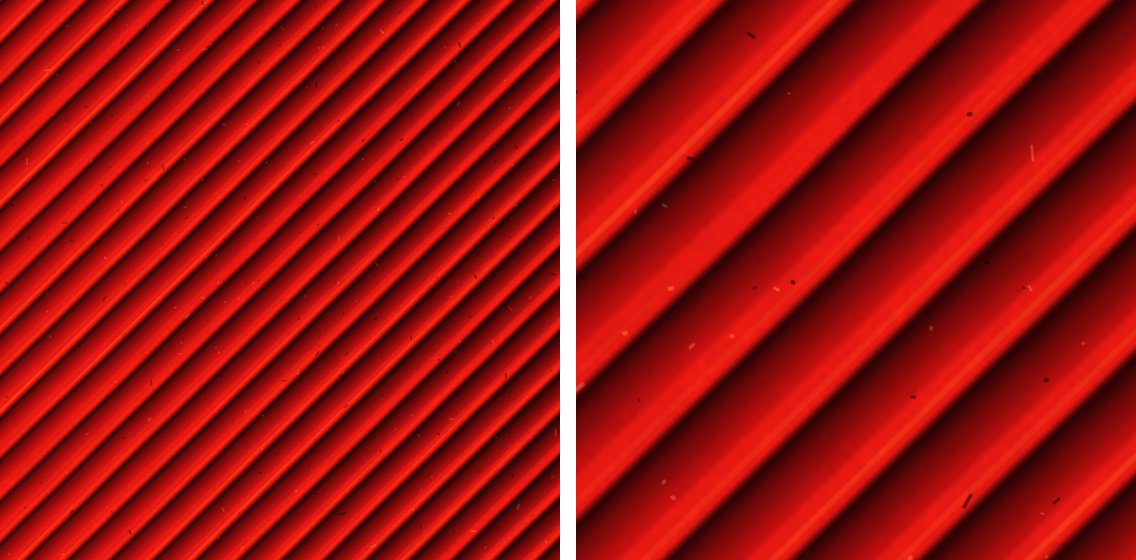
Left: the whole. Right: its middle third, enlarged.
Reproduce this texture procedurally as a Shadertoy shader.

```glsl
// Red ribbed plastic sheet: slanted ridges with shaded valleys, worn highlights and dust.
#define RIB_PITCH 0.0743   // vertical distance between ridges
#define RIB_SLOPE 0.975    // rise of a ridge per unit across
#define RIB_OFFSET 0.0658  // first ridge below the upper left corner
#define SHADOW vec3(0.19, 0.012, 0.016)
#define MID_RED vec3(0.47, 0.032, 0.034)
#define LIT_RED vec3(0.76, 0.055, 0.055)
#define RIDGE_RED vec3(0.90, 0.095, 0.07)
#define GLINT vec3(0.96, 0.27, 0.10)
#define DUST_CELLS 17.0
#define DUST_AMOUNT 0.22

float hash(vec2 p) {
    vec3 q = fract(vec3(p.xyx) * 0.1031);
    q += dot(q, q.yzx + 33.33);
    return fract((q.x + q.y) * q.z);
}

float noise(vec2 p) {
    vec2 i = floor(p), f = fract(p);
    f = f * f * (3.0 - 2.0 * f);
    return mix(mix(hash(i), hash(i + vec2(1, 0)), f.x),
               mix(hash(i + vec2(0, 1)), hash(i + vec2(1, 1)), f.x), f.y);
}

float segmentDistance(vec2 p, vec2 halfSpan) {
    float t = clamp(dot(p, halfSpan) / dot(halfSpan, halfSpan), -1.0, 1.0);
    return length(p - halfSpan * t);
}

// One randomly turned speck or short scratch in some of the cells
vec3 addDust(vec3 color, vec2 uv, float cells, float seed, float pixel) {
    vec2 cell = floor(uv * cells);
    vec2 id = cell + seed;
    if (hash(id) > DUST_AMOUNT) return color;
    vec2 center = 0.25 + 0.5 * vec2(hash(id + 7.1), hash(id + 19.7));
    vec2 p = (uv * cells - cell - center) / cells;
    float angle = 6.2832 * hash(id + 31.3);
    float span = mix(0.0004, 0.005, pow(hash(id + 43.9), 4.0));
    float radius = mix(0.0005, 0.0014, hash(id + 57.3));
    float d = segmentDistance(p, span * vec2(cos(angle), sin(angle)));
    float mask = 1.0 - smoothstep(radius - pixel, radius + pixel, d);
    float pale = step(0.5, hash(id + 71.7));
    vec3 tint = mix(color * 0.3, color + vec3(0.18, 0.24, 0.18), pale);
    return mix(color, tint, mask * 0.7);
}

void mainImage(out vec4 fragColor, in vec2 fragCoord) {
    vec2 uv = fragCoord / iResolution.xy;
    float pixel = 1.0 / iResolution.y;

    // Ridge coordinate: whole numbers lie on the highlights
    float rib = (1.0 - uv.y + RIB_SLOPE * uv.x - RIB_OFFSET) / RIB_PITCH;
    rib += 0.03 * (noise(uv * 9.0) - 0.5);
    float along = uv.x - uv.y;
    float phase = fract(rib);
    float ribId = floor(rib + 0.5);
    float blur = pixel / RIB_PITCH;

    // Light fades towards the right, narrowing the bright ridge
    float shade = clamp(uv.x * 0.85 + (uv.y - 0.5) * 0.2, 0.0, 1.0);
    float ridgeStart = mix(0.76, 0.87, shade);

    // Valley: shadow under the ridge, brightening down the slope
    float ramp = clamp((phase - 0.19) / (ridgeStart - 0.19), 0.0, 1.0);
    ramp = pow(ramp, mix(0.72, 1.25, shade));
    vec3 valley = mix(SHADOW, MID_RED, smoothstep(0.0, 0.5, ramp));
    valley = mix(valley, LIT_RED, smoothstep(0.4, 1.0, ramp));
    valley *= mix(1.06, 0.88, shade);

    // Rounded ridge: soft lower side, firmer upper side
    float lower = 1.0 - smoothstep(0.075 - blur, 0.20 + blur, phase);
    float upper = smoothstep(ridgeStart - 0.05 - blur, ridgeStart + 0.05 + blur, phase);
    vec3 color = mix(valley, RIDGE_RED, max(lower, upper));

    // Thin broken glint on the crest
    float crest = abs(rib - ribId);
    float wear = noise(vec2(along * 45.0, ribId * 5.3));
    wear = mix(wear, noise(vec2(along * 170.0, ribId * 9.1)), 0.4);
    float glint = 1.0 - smoothstep(0.012, 0.05 + blur, crest);
    color = mix(color, GLINT, glint * smoothstep(0.15, 0.75, wear) * mix(0.8, 0.4, shade));

    // Surface grain, blotches and dust
    color *= 0.96 + 0.05 * noise(uv * 260.0) + 0.04 * noise(uv * 22.0);
    color = addDust(color, uv, DUST_CELLS, 3.0, pixel);
    color = addDust(color, uv, DUST_CELLS * 1.7, 91.0, pixel);

    fragColor = vec4(clamp(color, 0.0, 1.0), 1.0);
}
```
